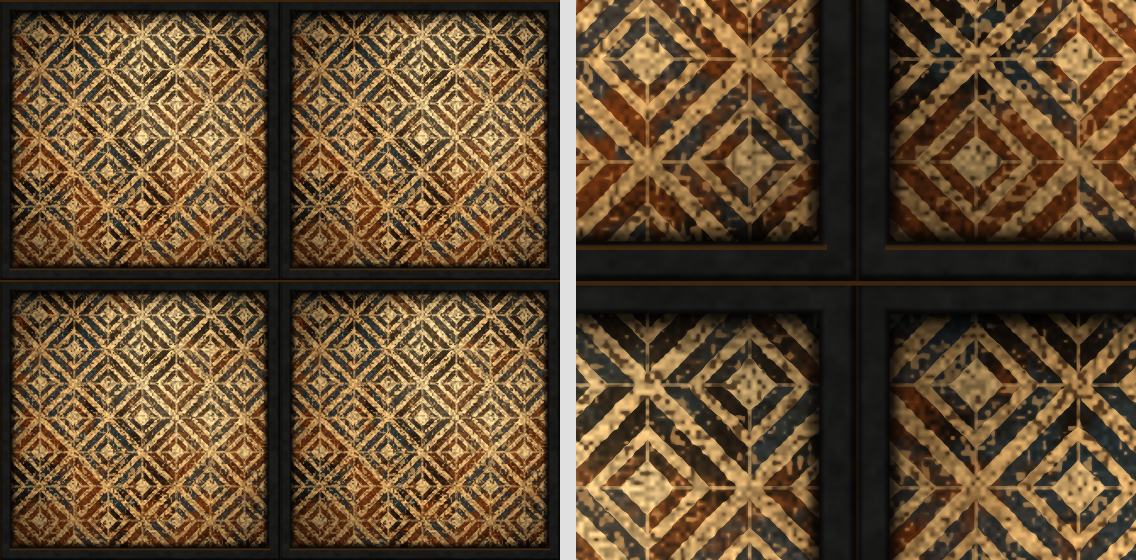
Left: the whole. Right: its middle third, enlarged.
A WebGL 1 fragment shader for this pattern:

```glsl
precision highp float;
// Two by two framed panels of worn marquetry: nested diamonds on a staggered
// lattice, crossed by pale straps. Diamond distance gives the bands, while
// panel-local noise adds grain, stains and rubbed patches to every panel alike.

uniform vec2 u_resolution;

#define PANELS 2.0
#define PITCH vec2(0.2435, 0.2448)
#define ORIGIN vec2(0.143, 0.875)
#define CORE 0.27
#define RING_IN 0.46
#define RING_OUT 0.62
#define STRAP 0.885
#define SEAM 0.010
#define GRAIN 165.0
#define WEAR 0.62

float hash(vec2 p) {
  vec3 h = fract(vec3(p.xyx) * 0.1031);
  h += dot(h, h.yzx + 33.33);
  return fract((h.x + h.y) * h.z);
}

float noise(vec2 p) {
  vec2 i = floor(p), f = fract(p);
  f = f * f * (3.0 - 2.0 * f);
  return mix(mix(hash(i), hash(i + vec2(1.0, 0.0)), f.x),
             mix(hash(i + vec2(0.0, 1.0)), hash(i + 1.0), f.x), f.y);
}

float fbm(vec2 p) {
  float sum = 0.0, amp = 0.533;
  for (int i = 0; i < 4; i++) {
    sum += amp * noise(p);
    p = p * 2.03 + 17.3;
    amp *= 0.5;
  }
  return sum;
}

// Soft round light centred at c with radii r
float glow(vec2 p, vec2 c, vec2 r) {
  vec2 d = (p - c) / r;
  return exp(-dot(d, d));
}

// Horizontal or vertical hairline at position c
float hairline(float x, float c, float halfWidth, float px) {
  return 1.0 - smoothstep(halfWidth, halfWidth + px, abs(x - c));
}

vec3 inlay(vec2 q, float px) {
  // Nearest diamond centre of the staggered lattice
  vec2 g = (q - ORIGIN) / PITCH;
  vec2 a = fract(g + 0.5) - 0.5, b = fract(g) - 0.5;
  vec2 c = abs(a.x) + abs(a.y) < abs(b.x) + abs(b.y) ? a : b;
  vec2 id = floor((g - c) * 2.0 + 0.5);

  float fine = noise(q * GRAIN);
  float grain = 0.6 * fine + 0.4 * noise(q * GRAIN * 0.5 + 40.0);
  float cloud = fbm(q * 7.0 + 3.0);
  float patches = fbm(q * 19.0 + 61.0);

  // Pale bands and mitre seams
  float d = 2.0 * (abs(c.x) + abs(c.y)) + (grain - 0.5) * 0.05;
  float aa = 1.5 * px / PITCH.x;
  float core = 1.0 - smoothstep(CORE - aa, CORE + aa, d);
  float ring = smoothstep(RING_IN - aa, RING_IN + aa, d)
             * (1.0 - smoothstep(RING_OUT - aa, RING_OUT + aa, d));
  float strap = smoothstep(STRAP - aa, STRAP + aa, d);
  float seam = hairline(min(abs(c.x), abs(c.y)), 0.0, SEAM * 0.5, aa) * 0.75;
  float pale = max(max(core, ring), max(strap, seam));

  // Dark veneer changes with the facet and with height in the panel
  float facet = hash(id * 3.1 + step(0.0, c) * 1.7 + 25.0);
  float slate = smoothstep(0.48, 0.68, patches * 0.65 + facet * 0.3 + 0.13 * q.y);
  float rust = smoothstep(0.35, 0.68, cloud + 0.24 * (0.55 - q.y) + (grain - 0.5) * 0.3);
  vec3 dark = mix(vec3(0.11, 0.08, 0.05), vec3(0.42, 0.20, 0.07), rust);
  dark = mix(dark, vec3(0.17, 0.22, 0.23), slate * 0.75);
  vec3 light = mix(vec3(0.63, 0.43, 0.22), vec3(0.82, 0.67, 0.43), 0.55 * grain + 0.45 * patches);
  light = mix(light, vec3(0.80, 0.68, 0.46), core * 0.45);
  vec3 col = mix(dark, light, pale);

  // Rubbed haze around the bright areas
  float haze = glow(q, vec2(0.52, 0.70), vec2(0.14, 0.27))
             + 0.7 * glow(q, vec2(0.75, 0.52), vec2(0.15, 0.15))
             + 0.45 * glow(q, vec2(0.78, 0.85), vec2(0.24, 0.13));
  haze = min(haze, 1.0) * smoothstep(0.2, 0.75, cloud + 0.2);
  col = mix(col, mix(vec3(0.47, 0.38, 0.25), vec3(0.90, 0.83, 0.62), pale), haze * 0.65);

  // Pale chips on dark wood, dark pits on pale wood
  float chips = smoothstep(WEAR, WEAR + 0.15, grain + (patches - 0.5) * 0.5);
  float pits = smoothstep(WEAR, WEAR + 0.18, 1.0 - grain + (0.5 - cloud) * 0.4);
  col = mix(col, vec3(0.67, 0.49, 0.28), chips * (1.0 - pale) * 0.65);
  col = mix(col, vec3(0.26, 0.16, 0.08), pits * pale * 0.6);
  col *= 0.70 + 0.55 * fine;

  float shade = 1.0 - 0.5 * smoothstep(0.28, 0.72, length(q - vec2(0.54, 0.53)));
  return col * shade * 1.08;
}

vec3 frame(vec2 q, float px) {
  vec3 col = vec3(0.095, 0.098, 0.092) * (0.65 + 0.7 * fbm(q * 45.0));
  vec2 e = min(q, 1.0 - q);
  col *= 0.3 + 0.7 * smoothstep(0.002, 0.011, min(e.x, e.y));
  // Brass hairlines along the top edge and the inner sill
  float sill = hairline(q.y, 0.039, 0.0025, px) * step(0.035, e.x);
  float rim = hairline(q.y, 0.996, 0.002, px);
  float side = hairline(q.x, 0.002, 0.001, px) * 0.35;
  return mix(col, vec3(0.29, 0.17, 0.05), max(max(sill, rim), side) * 0.8);
}

void main() {
  vec2 q = fract(gl_FragCoord.xy / u_resolution * PANELS);
  float px = PANELS / min(u_resolution.x, u_resolution.y);

  // Inset of the opening, with a recessed shadow on both sides
  vec2 inset = min(q - vec2(0.040, 0.046), vec2(0.956, 0.960) - q);
  float edge = min(inset.x, inset.y);
  vec3 wood = inlay(q, px) * mix(0.25, 1.0, smoothstep(0.0, 0.022, edge));
  wood *= mix(0.55, 1.0, smoothstep(0.0, 0.06, 0.960 - q.y));
  vec3 border = frame(q, px) * mix(0.3, 1.0, smoothstep(0.0, 0.009, -edge));
  gl_FragColor = vec4(mix(border, wood, smoothstep(-px, px, edge)), 1.0);
}
```
